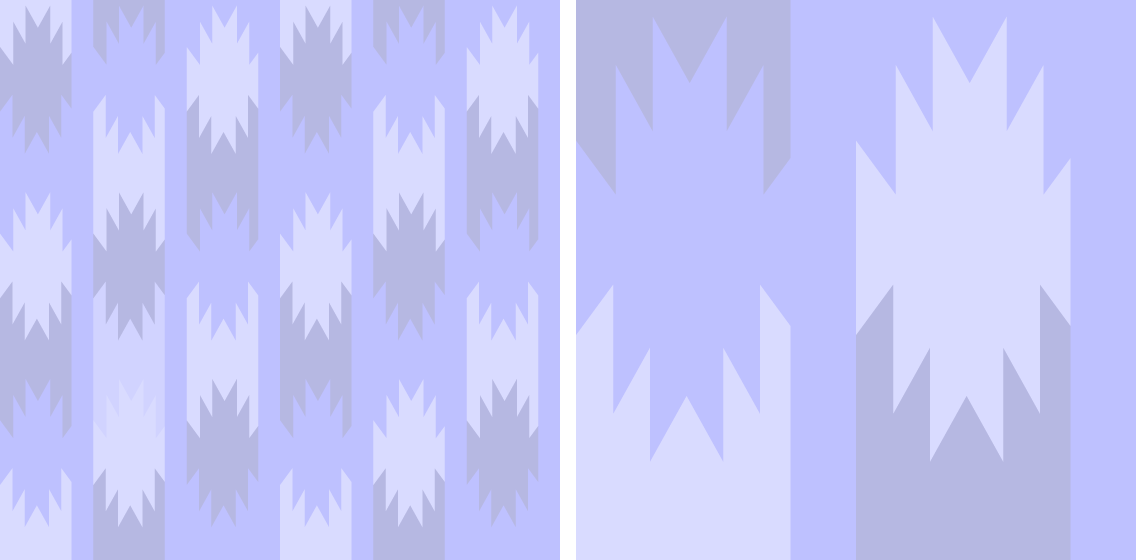
Left, the full canvas; right, a detail of the centre.
Give the GLSL for this pattern, as a WebGL 2 fragment shader.

```glsl
#version 300 es
precision highp float;

uniform vec2 u_resolution;
out vec4 outColor;

const float CELLS = 6.0;          // columns across, colour bands down
const float STRIPE_WIDTH = 0.766; // share of a column covered by its stripe
const int SAMPLES = 4;            // smoothing samples per axis

const vec3 BLUE = vec3(0.747, 0.755, 1.0);
const vec3 LIGHT = vec3(0.851, 0.859, 1.0);
const vec3 DARK = vec3(0.714, 0.722, 0.886);

// Stepped sawtooth: three teeth on each side of the axis.
float toothDepth(float axisDistance, float toothWidth) {
    float tooth = min(floor(axisDistance / toothWidth), 2.0);
    float curve = tooth * (tooth - 1.0);
    float notch = 0.172 * tooth + 0.027 * curve;
    float slope = 1.8 - 0.22 * curve;
    return notch - slope * (axisDistance - tooth * toothWidth);
}

// Number of the band at a point in a column, counted downward.
float bandIndex(float x, float down) {
    float burst = floor(down * 0.5);
    float y = down - 2.0 * burst;
    float upperEdge = 0.297 + toothDepth(abs(x - 0.406), 0.132);
    float lowerEdge = 1.414 - toothDepth(abs(x - 0.395), 0.131);
    return 2.0 * burst - 1.0 + step(upperEdge, y) + step(lowerEdge, y);
}

// Three colours in turn, shifted by one in each column.
vec3 bandColor(float column, float band) {
    float turn = mod(column + band, 3.0);
    vec3 color = turn < 0.5 ? DARK : (turn < 1.5 ? BLUE : LIGHT);
    // One faded band varies the weave.
    bool faded = column == 1.0 && band == 3.0;
    return faded ? mix(BLUE, LIGHT, 0.68) : color;
}

vec3 weave(vec2 uv) {
    vec2 cell = fract(uv) * CELLS;
    float column = floor(cell.x);
    float x = cell.x - column;
    if (x > STRIPE_WIDTH) return BLUE;
    return bandColor(column, bandIndex(x, CELLS - cell.y));
}

void main() {
    // Average a grid of samples for smooth edges.
    vec3 sum = vec3(0.0);
    for (int j = 0; j < SAMPLES; j++) {
        for (int i = 0; i < SAMPLES; i++) {
            vec2 offset = (vec2(i, j) + 0.5) / float(SAMPLES) - 0.5;
            sum += weave((gl_FragCoord.xy + offset) / u_resolution);
        }
    }
    outColor = vec4(sum / float(SAMPLES * SAMPLES), 1.0);
}
```
